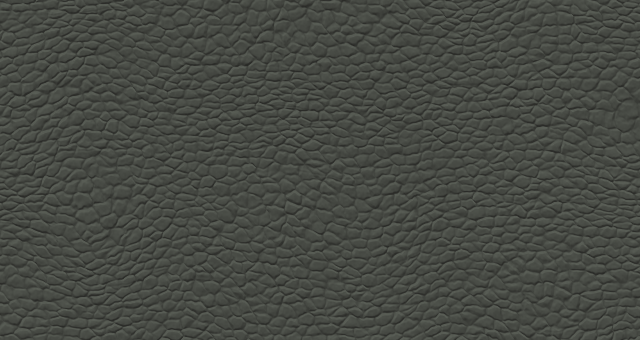
A WebGL 1 fragment shader for this texture:

```glsl
precision highp float;
// Dark grey-green pebbled leather, with staggered small grains lit from above.
uniform vec2 u_resolution;

#define BASE_COLOUR vec3(0.281, 0.293, 0.269)
#define RELIEF_TINT vec3(0.96, 1.04, 0.94)
#define GRAIN_SIZE vec2(0.042, 0.0260)
#define JITTER 0.78
#define LIGHT_STEP vec2(-0.0014, 0.0048)
#define RELIEF 0.138
#define CREASE_SHADE 0.030
#define FOLD_DEPTH 0.16
#define MOTTLE 0.006
#define PORE_NOISE 0.018

float hash(vec2 p) {
  vec3 q = fract(vec3(p.xyx) * 0.1031);
  q += dot(q, q.yzx + 33.33);
  return fract((q.x + q.y) * q.z);
}

vec2 hash2(vec2 p) {
  return vec2(hash(p + 17.0), hash(p + 91.0));
}

float noise(vec2 p) {
  vec2 cell = floor(p);
  vec2 f = fract(p);
  f = f * f * (3.0 - 2.0 * f);
  float low = mix(hash(cell), hash(cell + vec2(1.0, 0.0)), f.x);
  float high = mix(hash(cell + vec2(0.0, 1.0)), hash(cell + 1.0), f.x);
  return mix(low, high, f.y);
}

// Distances to the two nearest grain centres, in rows staggered like bricks.
vec2 grainDistances(vec2 p) {
  vec2 cell = floor(p);
  vec2 f = fract(p);
  vec2 nearest = vec2(8.0);
  for (int y = -1; y <= 1; y++) {
    for (int x = -1; x <= 1; x++) {
      vec2 offset = vec2(float(x), float(y));
      vec2 centre = offset + 0.5 + JITTER * (hash2(cell + offset) - 0.5);
      centre.x += 0.5 * mod(cell.y + offset.y, 2.0) - 0.25;
      float d = length(centre - f);
      nearest.y = min(nearest.y, max(nearest.x, d));
      nearest.x = min(nearest.x, d);
    }
  }
  return nearest;
}

// Broad bends tilt the rows; fine bends make grain outlines uneven.
vec2 warp(vec2 p) {
  vec2 broad = vec2(noise(p * 3.1 + 5.0), noise(p * 3.7 + 23.0)) - 0.5;
  vec2 medium = vec2(noise(p * 27.0 + 41.0), noise(p * 31.0 + 67.0)) - 0.5;
  vec2 fine = vec2(noise(p * 83.0 + 11.0), noise(p * 89.0 + 37.0)) - 0.5;
  return p + broad * vec2(0.04, 0.09) + medium * 0.012 + fine * 0.005;
}

float leatherHeight(vec2 p) {
  vec2 bent = warp(p) + 3.0;
  vec2 d = grainDistances(bent / GRAIN_SIZE);
  // Crease depth changes from grain to grain, so the lines break up.
  float depth = mix(0.25, 0.95, noise(p * vec2(30.0, 44.0) + 57.0));
  float softness = mix(0.34, 0.56, noise(p * 23.0 + 9.0));
  float plateau = smoothstep(-0.04, softness, d.y - d.x);
  float dome = 1.0 - d.x * d.x;
  // Long shallow folds run along the rows.
  float ridge = abs(noise(bent * vec2(5.0, 14.0) + 31.0) - 0.5);
  float fold = 1.0 - smoothstep(0.0, 0.07, ridge);
  float bumps = 0.18 * noise(p * 98.0 + 13.0);
  return depth * plateau + 0.70 * dome + bumps - FOLD_DEPTH * fold;
}

void main() {
  vec2 p = gl_FragCoord.xy / u_resolution.y;
  float height = leatherHeight(p);

  // Upper faces catch light; lower faces and creases fall into shade.
  float slope = height - leatherHeight(p + LIGHT_STEP);
  float shade = RELIEF * clamp(slope, -0.62, 0.46);
  shade -= CREASE_SHADE * (1.0 - smoothstep(0.30, 0.95, height));

  // Faint uneven dye and tiny pores.
  shade += MOTTLE * (noise(p * 2.6 + 71.0) - 0.5);
  shade += PORE_NOISE * (noise(p * 190.0 + 7.0) - 0.5);

  gl_FragColor = vec4(BASE_COLOUR + RELIEF_TINT * shade, 1.0);
}
```
